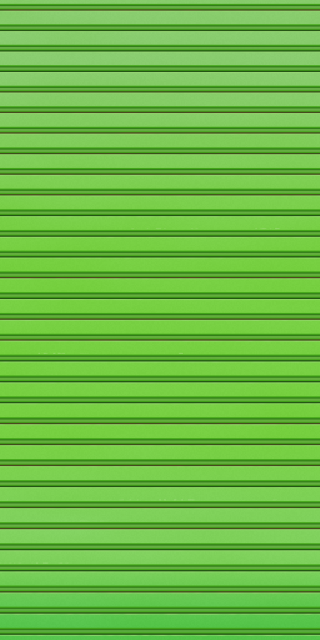
Write a WebGL 2 fragment shader that draws this texture.

```glsl
#version 300 es
precision highp float;
// Green roller shutter: horizontal pressed slats with grooved joints and faint wear.
uniform vec2 u_resolution;
out vec4 fragColor;

// Joint positions from the top: FIRST_JOINT + PITCH * n + SPREAD * n * n
const float FIRST_JOINT = 0.0156;
const float PITCH = 0.0319;
const float SPREAD = 0.0000203;

// Edges of the joint profile, in slat heights below the dark seam
const float LIP_TOP = -0.30;
const float CREASE_TOP = -0.25;
const float BEVEL_TOP = -0.19;
const float SEAM_SHADE = -0.08;
const float SEAM_HALF = 0.032;
const float RIM_END = 0.085;

const vec3 FACE_TOP = vec3(0.53, 0.80, 0.42);
const vec3 FACE_MIDDLE = vec3(0.465, 0.815, 0.255);
const vec3 FACE_LOWER = vec3(0.50, 0.82, 0.36);
const vec3 FACE_BOTTOM = vec3(0.33, 0.77, 0.29);
const vec3 DEEP_GREEN = vec3(0.26, 0.65, 0.09);
const vec3 CREASE = vec3(0.20, 0.49, 0.10);
const vec3 BEVEL = vec3(0.39, 0.68, 0.25);
const vec3 SEAM_GREEN = vec3(0.14, 0.34, 0.08);
const vec3 SEAM_BROWN = vec3(0.32, 0.28, 0.13);
const vec3 RIM = vec3(0.60, 0.84, 0.45);
const vec3 SCUFF = vec3(0.70, 0.88, 0.58);

float hash(vec2 p) {
    vec3 q = fract(vec3(p.xyx) * 0.1031);
    q += dot(q, q.yzx + 33.33);
    return fract((q.x + q.y) * q.z);
}

float noise(vec2 p) {
    vec2 i = floor(p), f = fract(p);
    f = f * f * (3.0 - 2.0 * f);
    return mix(mix(hash(i), hash(i + vec2(1, 0)), f.x),
               mix(hash(i + vec2(0, 1)), hash(i + vec2(1, 1)), f.x), f.y);
}

// Share of a pixel of height size, centred on p, that lies between two edges
float band(float p, float size, float lower, float upper) {
    return max(0.0, min(upper, p + 0.5 * size) - max(lower, p - 0.5 * size)) / size;
}

// Paint colour of the flat faces, from the top (0) to the bottom (1)
vec3 facePaint(float down) {
    vec3 paint = mix(FACE_TOP, FACE_MIDDLE, smoothstep(0.08, 0.42, down));
    paint = mix(paint, FACE_LOWER, smoothstep(0.66, 0.83, down));
    return mix(paint, FACE_BOTTOM, smoothstep(0.86, 0.99, down));
}

void main() {
    vec2 uv = gl_FragCoord.xy / u_resolution;
    float across = uv.x * 0.5;
    float down = 1.0 - uv.y;

    // Continuous slat number, its nearest joint and the offset from that joint
    float slats = (sqrt(PITCH * PITCH + 4.0 * SPREAD * (down - FIRST_JOINT)) - PITCH)
                / (2.0 * SPREAD);
    float joint = floor(slats + 0.5);
    float p = slats - joint;
    float size = 1.0 / (u_resolution.y * (PITCH + 2.0 * SPREAD * slats));

    // Flat face: soft uneven sheen, slightly paler just below each seam
    vec3 face = facePaint(down);
    float sheen = noise(vec2(across * 9.0, slats * 0.8)) - 0.5;
    face += vec3(0.02, 0.008, 0.035) * sheen;
    face += vec3(0.015, 0.01, 0.02) * (0.5 - fract(p + 1.0));
    face += 0.012 * (hash(floor(vec2(across, down) * 512.0)) - 0.5);

    // Seam: brown grime varies between slats and along them
    float grime = smoothstep(0.25, 0.8, hash(vec2(joint + 7.0, 3.0)));
    grime *= 0.55 + 0.45 * noise(vec2(across * 40.0, joint * 5.3));
    vec3 seam = mix(SEAM_GREEN, SEAM_BROWN, grime);
    vec3 rim = mix(face, RIM, 0.45 + 0.4 * noise(vec2(across * 110.0, joint * 9.1)));

    // Joint profile, area weighted for smooth edges
    float lipCover = band(p, size, LIP_TOP, CREASE_TOP);
    float creaseCover = band(p, size, CREASE_TOP, BEVEL_TOP);
    float bevelCover = band(p, size, BEVEL_TOP, SEAM_SHADE);
    float shadeCover = band(p, size, SEAM_SHADE, -SEAM_HALF);
    float seamCover = band(p, size, -SEAM_HALF, SEAM_HALF);
    float rimCover = band(p, size, SEAM_HALF, RIM_END);
    float faceCover = 1.0 - lipCover - creaseCover - bevelCover
                    - shadeCover - seamCover - rimCover;
    vec3 color = face * faceCover + DEEP_GREEN * (lipCover + shadeCover)
               + CREASE * creaseCover + mix(BEVEL, face * 0.84, 0.3) * bevelCover
               + seam * seamCover + rim * rimCover;

    // Sparse pale scuffs along the lower part of a few faces
    float worn = step(0.8, hash(vec2(joint, 19.0)));
    float patchy = smoothstep(0.6, 0.85, noise(vec2(across * 14.0, joint * 3.7)));
    float specks = smoothstep(0.55, 0.85, noise(vec2(across * 260.0, joint * 11.0)));
    float scuffLine = band(p, size, -0.38, -0.34);
    color = mix(color, SCUFF, 0.5 * worn * patchy * specks * scuffLine);

    fragColor = vec4(clamp(color, 0.0, 1.0), 1.0);
}
```
